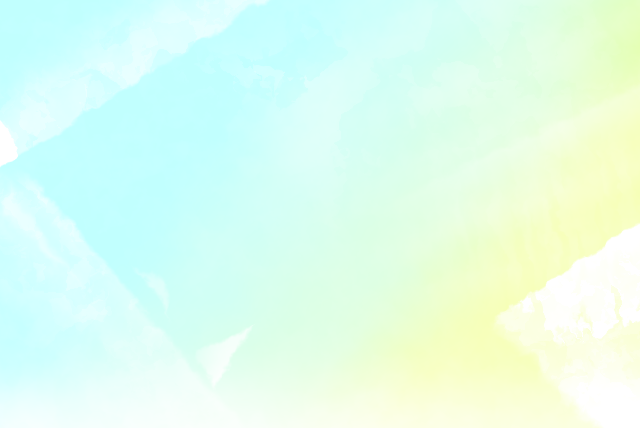
This background is drawn by a Shadertoy shader. Its source:

```glsl
// Pale watercolor wash: cyan to mint to lemon, with white brush gaps and diagonal strokes.

const vec3 CYAN  = vec3(0.755, 1.0, 0.998);
const vec3 AQUA  = vec3(0.815, 1.0, 0.965);
const vec3 MINT  = vec3(0.87, 1.0, 0.89);
const vec3 LIME  = vec3(0.89, 1.0, 0.66);
const vec3 LEMON = vec3(0.965, 1.0, 0.715);
const vec3 PAPER = vec3(1.0);

vec2 hash2(vec2 c) {
    return fract(sin(vec2(dot(c, vec2(127.1, 311.7)), dot(c, vec2(269.5, 183.3)))) * 4375.85);
}

// Cellular noise: value of the nearest cell, 0 to 1, blended at the borders
float cells(vec2 p, float sharpness) {
    vec2 base = floor(p);
    float total = 0.0, weights = 0.0;
    for (int j = -1; j <= 1; j++)
    for (int i = -1; i <= 1; i++) {
        vec2 id = base + vec2(i, j);
        vec2 offset = id + hash2(id) - p;
        float weight = exp(-sharpness * dot(offset, offset));
        total += weight * hash2(id + 17.0).x;
        weights += weight;
    }
    return total / weights;
}

float blotches(vec2 p, float sharpness) {
    float sum = 0.0, amp = 0.5;
    for (int i = 0; i < 4; i++) {
        sum += amp * cells(p, sharpness);
        p = mat2(1.6, 1.2, -1.2, 1.6) * p + 3.7;
        amp *= 0.5;
    }
    return sum / 0.9375;
}

// Signed distance to the line a-b, positive on its left
float side(vec2 p, vec2 a, vec2 b) {
    vec2 dir = normalize(b - a);
    return dot(p - a, vec2(-dir.y, dir.x));
}

float triangle(vec2 p, vec2 a, vec2 b, vec2 c, float soft) {
    float d = min(side(p, a, b), min(side(p, b, c), side(p, c, a)));
    return smoothstep(-soft, soft, d);
}

float glow(vec2 p, vec2 center, vec2 radius) {
    vec2 q = (p - center) / radius;
    return exp(-dot(q, q));
}

vec3 wash(float t) {
    vec3 col = mix(CYAN, AQUA, smoothstep(-0.1, 0.2, t));
    col = mix(col, MINT, smoothstep(0.15, 0.6, t));
    return mix(col, LEMON, smoothstep(0.54, 0.95, t));
}

void mainImage(out vec4 fragColor, in vec2 fragCoord) {
    vec2 p = fragCoord / iResolution.y;
    p.x *= 1.5 * iResolution.y / iResolution.x;

    // Rough paper warps every edge; patches are pools of dried pigment
    float mottled = blotches(p * 7.0, 9.0);
    float grain = blotches(p * 24.0 + 9.0, 12.0);
    vec2 q = p + 0.028 * (vec2(grain, blotches(p * 20.0 + 40.0, 9.0)) - 0.5);
    float patches = blotches(q * 9.0 + 5.0, 30.0);
    float pools = smoothstep(0.47, 0.53, patches);
    float flecks = smoothstep(0.52, 0.58, blotches(q * 20.0 + 2.0, 30.0));

    // Pigment
    vec3 col = wash(p.x - 0.85 * p.y + 0.08 * (mottled - 0.5));
    col = mix(col, LIME, 0.75 * glow(p, vec2(1.55, 0.92), vec2(0.2, 0.14)));

    // Broad strokes rising to the right
    float across = side(q, vec2(0.8, 0.48), vec2(1.5, 0.8));
    float strokes = 0.5 + 0.5 * sin(across * 42.0 + 2.0 * mottled + sin(p.x * 5.0));
    float rightSide = smoothstep(0.6, 1.2, p.x);
    float white = 0.13 * strokes * rightSide * smoothstep(0.1, 0.5, p.y);
    white += 0.24 * smoothstep(0.012, -0.01, across) * smoothstep(-0.2, 0.0, across)
           * smoothstep(0.85, 1.15, p.x);
    white += (0.1 + 0.18 * pools) * glow(p, vec2(0.74, 0.73), vec2(0.13, 0.18));
    white += 0.14 * pools * glow(p, vec2(1.12, 0.85), vec2(0.3, 0.2));
    white += 0.1 * (grain - 0.4) + 0.08 * (patches - 0.4);

    // Dry vertical fibres in the lemon area
    float fibre = cells(vec2(q.x * 45.0 + q.y * 8.0, q.y * 9.0), 12.0);
    white += 0.2 * fibre * glow(p, vec2(1.32, 0.48), vec2(0.25, 0.2));

    // Upper left stroke with a crisp lower edge
    float upper = side(q, vec2(0.0, 0.61), vec2(0.63, 1.0));
    white += smoothstep(-0.004, 0.007, upper) * smoothstep(0.2, 0.04, upper)
           * (0.2 + 0.2 * pools + 0.12 * flecks + 0.12 * mottled);
    white += (0.2 * pools + 0.2 * flecks) * glow(p, vec2(0.58, 0.83), vec2(0.13, 0.04));

    // Lower left stroke falling to the right, with a paler wedge inside
    float lower = -side(q, vec2(0.05, 0.61), vec2(0.49, 0.1));
    float bands = 0.5 + 0.5 * sin(lower * 60.0 + 3.0 * mottled);
    white += smoothstep(-0.006, 0.012, lower) * (0.12 + smoothstep(0.3, 0.06, lower))
           * smoothstep(0.62, 0.54, p.y) * smoothstep(-0.1, 0.35, p.y)
           * (0.26 + 0.12 * bands + 0.12 * pools + 0.08 * flecks);
    white += 0.25 * triangle(q, vec2(0.0, 0.5), vec2(0.16, 0.36), vec2(0.02, 0.57), 0.012);

    // Dry paper on the right, ragged below
    float depth = -side(q, vec2(1.15, 0.25), vec2(1.5, 0.488));
    float leftEdge = side(q, vec2(1.15, 0.25), vec2(1.31, 0.08));
    float gap = smoothstep(-0.003, 0.004, depth) * smoothstep(-0.01, 0.03, leftEdge);
    float ragged = 0.12 * (fibre - 0.5) + 0.14 * (patches - 0.5);
    float bare = smoothstep(0.165, 0.15, depth + ragged)
               * smoothstep(0.09, 0.12, leftEdge + ragged);
    white += gap * mix(0.38 + 0.14 * pools + 0.1 * flecks, 0.84 + 0.2 * flecks, bare);

    // Small unpainted chips
    white += triangle(q, vec2(-0.03, 0.58), vec2(0.046, 0.636), vec2(-0.01, 0.73), 0.003);
    white += 0.65 * triangle(q, vec2(0.455, 0.18), vec2(0.5, 0.1), vec2(0.59, 0.23), 0.006)
           * smoothstep(0.42, 0.54, p.x);
    white += 0.4 * triangle(q, vec2(0.325, 0.37), vec2(0.392, 0.265), vec2(0.38, 0.34), 0.008);

    // Fade into paper along the bottom, weaker over the lemon
    white += mix(0.8, 0.6, smoothstep(0.8, 1.3, p.x))
           * pow(smoothstep(0.3, -0.04, p.y + 0.04 * (mottled - 0.5)), 1.6);

    fragColor = vec4(mix(col, PAPER, clamp(white, 0.0, 1.0)), 1.0);
}
```
